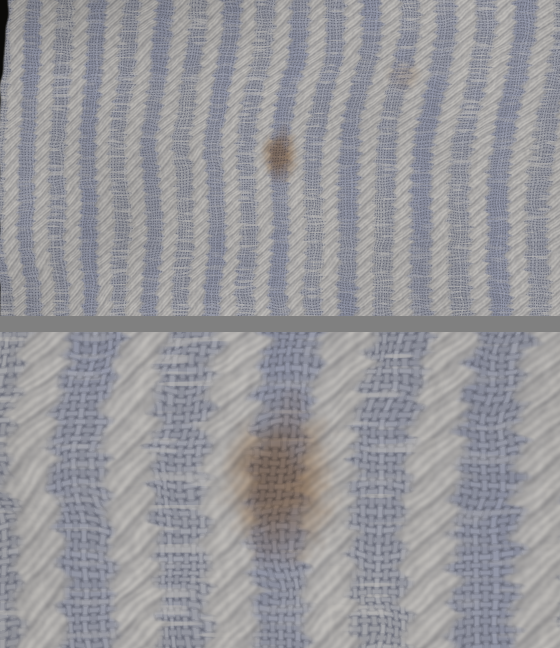
Top, the full canvas; bottom, a detail of the centre.
A Shadertoy shader for this texture:

```glsl
const vec3 HOLE = vec3(0.37, 0.38, 0.43);
const vec3 BLUE_YARN = vec3(0.545, 0.56, 0.625);
const vec3 PALE_YARN = vec3(0.63, 0.63, 0.635);
const vec3 CORD_SHADE = vec3(0.50, 0.495, 0.50);
const vec3 CORD_LIGHT = vec3(0.715, 0.705, 0.69);
const vec3 STAIN = vec3(0.86, 0.70, 0.54);
const vec3 BACKDROP = vec3(0.04, 0.04, 0.03);

float hash(vec2 p) {
    vec3 q = fract(p.xyx * 0.1031);
    q += dot(q, q.yzx + 33.33);
    return fract((q.x + q.y) * q.z);
}

float noise(vec2 p) {
    vec2 i = floor(p), f = fract(p);
    f = f * f * (3.0 - 2.0 * f);
    float low = mix(hash(i), hash(i + vec2(1, 0)), f.x);
    float high = mix(hash(i + vec2(0, 1)), hash(i + vec2(1, 1)), f.x);
    return mix(low, high, f.y);
}

float fbm(vec2 p) {
    float sum = 0.0, amp = 0.5;
    for (int i = 0; i < 4; i++) {
        sum += amp * noise(p);
        p = p * 2.03 + 17.1;
        amp *= 0.5;
    }
    return sum;
}

// Cloth sag: cords lean right toward the upper right corner
vec2 drape(vec2 p) {
    float lift = smoothstep(0.3, 1.15, p.y);
    p.x -= lift * (0.012 + 0.05 * p.x);
    p.x += 0.035 * (noise(p * vec2(1.8, 3.5)) - 0.5);
    p.x += 0.010 * (noise(p * vec2(5.0, 11.0) + 40.0) - 0.5);
    return p;
}

// Cord number across the cloth; spacing widens to the right
float cordCoord(float x) {
    float u = x - 0.051;
    return u * (10.9 - 0.93 * u);
}

// Open plain weave: uneven threads crossing over and under
float gauze(vec2 p, float pitch) {
    vec2 q = p / pitch;
    q += 1.2 * vec2(noise(p * 28.0), noise(p * 28.0 + 9.0));
    vec2 id = floor(q);
    vec2 yarn = smoothstep(vec2(0.52), vec2(0.10), abs(fract(q) - 0.5));
    float over = mod(id.x + id.y, 2.0);
    yarn *= mix(vec2(0.75, 1.0), vec2(1.0, 0.75), over);
    yarn *= 0.65 + 0.35 * vec2(hash(vec2(id.x, 3.0)), hash(vec2(id.y, 8.0)));
    return max(yarn.x, yarn.y);
}

// Slanted float bundles: x = cord coverage, y = yarn brightness
vec2 twistedCord(vec2 p, float offset, float id, float pitch) {
    float along = p.y / pitch + hash(vec2(id, 5.0)) * 7.0;
    along += 0.8 * noise(vec2(id * 7.3, p.y * 9.0));
    float slant = along - offset * 2.7;
    float bundle = fract(slant);
    float zigzag = 0.045 * sin(6.2832 * along) + 0.02 * sin(12.566 * along);
    float fray = 0.10 * (noise(p * vec2(60.0, 150.0)) - 0.5);
    float halfWidth = 0.235 + 0.05 * (noise(vec2(id * 3.1, p.y * 6.0)) - 0.5);
    float cover = smoothstep(0.09, -0.07, abs(offset + zigzag) - halfWidth + fray);
    float ridge = smoothstep(0.0, 0.25, bundle) * smoothstep(1.0, 0.7, bundle);
    float strands = 0.5 + 0.5 * cos(6.2832 * (slant * 3.0 + 0.5 * noise(p * 50.0)));
    float roundness = 1.0 - 1.8 * offset * offset;
    float light = (0.30 + 0.36 * ridge + 0.28 * strands) * roundness;
    return vec2(cover, light + 0.28 * (noise(p * vec2(130.0, 90.0)) - 0.4));
}

// Soft blotch with a ragged outline
float blotch(vec2 p, vec2 centre, vec2 size) {
    vec2 d = (p - centre) / size;
    float ragged = 0.7 * (fbm(p * 30.0) - 0.5);
    return smoothstep(1.2, 0.2, length(d) + ragged);
}

void mainImage(out vec4 fragColor, in vec2 fragCoord) {
    vec2 p = fragCoord / iResolution.y;
    vec2 cloth = drape(p);
    float n = cordCoord(cloth.x);
    float id = floor(n + 0.5);

    // Gauze channels alternate between blue and paler yarn
    float pale = mod(floor(n), 2.0);
    float wear = fbm(cloth * vec2(9.0, 6.0) + 4.0);
    float tint = clamp(0.12 + 0.45 * pale + 1.3 * (wear - 0.47), 0.0, 1.0);
    vec3 yarn = mix(BLUE_YARN, PALE_YARN, tint);
    vec3 color = mix(HOLE, yarn, 0.12 + 0.95 * gauze(cloth, 0.0092));

    // Loose pale fibres drawn across the channels
    float fibre = smoothstep(0.62, 0.9, noise(cloth * vec2(22.0, 170.0)));
    color = mix(color, CORD_LIGHT, fibre * (0.25 + 0.3 * pale));

    // Raised cords
    vec2 cord = twistedCord(cloth, n - id, id, 0.038);
    vec3 cordColor = mix(CORD_SHADE, CORD_LIGHT, clamp(cord.y, 0.0, 1.15));
    color = mix(color, cordColor, cord.x * 0.92);

    // Stains and uneven light
    float brown = blotch(p, vec2(0.89, 0.51), vec2(0.055, 0.085));
    float faint = blotch(p, vec2(1.28, 0.76), vec2(0.06, 0.05));
    color *= mix(vec3(1.0), STAIN, 0.85 * brown + 0.22 * faint);
    color *= 0.94 + 0.12 * fbm(p * 2.5) + 0.03 * smoothstep(0.0, 1.2, p.x);
    color *= 1.0 - 0.10 * smoothstep(0.7, 1.05, p.y) * smoothstep(1.3, 0.0, p.x);

    // Wavy left border over a dark backdrop
    float border = 0.028 * smoothstep(0.66, 0.98, p.y) - 0.004;
    border += 0.010 * (noise(vec2(2.0, p.y * 22.0)) - 0.5);
    color = mix(BACKDROP, color, smoothstep(-0.004, 0.006, p.x - border));
    fragColor = vec4(color, 1.0);
}
```
